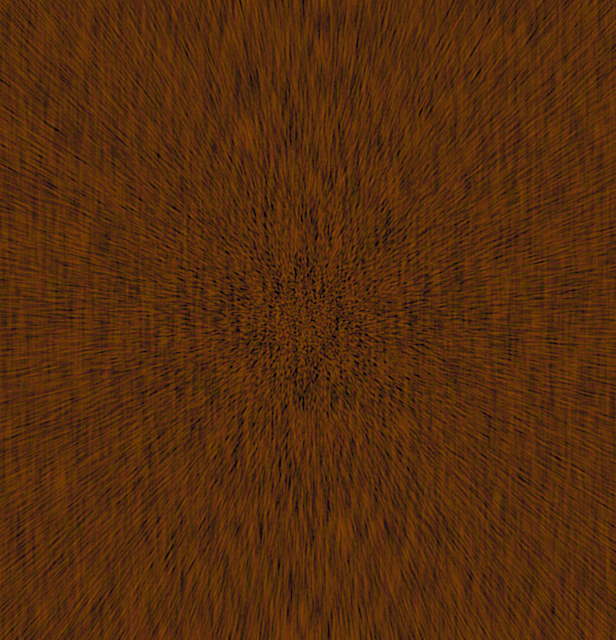
Write a WebGL 1 fragment shader that draws this texture.

```glsl
precision highp float;
// Dark rust-brown fibre texture: fine grain fanning out from the centre, with vertical streaks.

uniform vec2 u_resolution;

const int TAPS = 9;
const float GRAIN_FREQUENCY = 245.0;
const float GRAIN_SPREAD = 0.05;   // streak length as a share of the radius
const float NOISE_GAIN = 4.0;      // brings gradient noise to about unit deviation

const vec3 BASE_BROWN = vec3(0.335, 0.172, 0.048);
const vec3 LIGHT_SHIFT = vec3(0.086, 0.040, -0.017);
const vec3 OLIVE_SHIFT = vec3(-0.008, 0.018, -0.023);

// Random unit vector for a lattice cell
vec2 cellGradient(vec2 cell) {
  vec3 h = fract(cell.xyx * vec3(0.1031, 0.1030, 0.0973));
  h += dot(h, h.yzx + 33.33);
  float angle = 6.28319 * fract((h.x + h.y) * h.z);
  return vec2(cos(angle), sin(angle));
}

float gradientNoise(vec2 p) {
  vec2 cell = floor(p);
  vec2 f = p - cell;
  vec2 blend = f * f * f * (f * (f * 6.0 - 15.0) + 10.0);
  vec2 right = vec2(1.0, 0.0);
  vec2 up = vec2(0.0, 1.0);
  float a = dot(cellGradient(cell), f);
  float b = dot(cellGradient(cell + right), f - right);
  float c = dot(cellGradient(cell + up), f - up);
  float d = dot(cellGradient(cell + 1.0), f - 1.0);
  return mix(mix(a, b, blend.x), mix(c, d, blend.x), blend.y);
}

vec2 rotate(vec2 p, float angle) {
  float c = cos(angle);
  float s = sin(angle);
  return vec2(c * p.x - s * p.y, s * p.x + c * p.y);
}

// Noise smeared along the radius, rescaled to keep its contrast
float radialGrain(vec2 p, float frequency, float spread, vec2 seed) {
  vec2 q = rotate(p, 0.55) * frequency;
  float sum = 0.0;
  for (int i = 0; i < TAPS; i++) {
    float t = float(i) / float(TAPS - 1) - 0.5;
    sum += gradientNoise(q * (1.0 + spread * t) + seed);
  }
  float cellsCrossed = length(q) * spread;
  return NOISE_GAIN * sum / float(TAPS) * sqrt(1.0 + cellsCrossed);
}

// Tall narrow noise, coarse plus fine
float verticalStreaks(vec2 p, vec2 seed) {
  float coarse = gradientNoise(p * vec2(105.0, 13.0) + seed);
  float fine = gradientNoise(p * vec2(215.0, 24.0) + seed.yx);
  return NOISE_GAIN * (0.65 * coarse + 0.75 * fine);
}

vec3 fibreColor(float light, float olive) {
  float skewed = light - 0.10 * (light * light - 1.0);
  vec3 color = BASE_BROWN + LIGHT_SHIFT * skewed + OLIVE_SHIFT * olive;
  float pit = 1.0 - smoothstep(-3.0, -1.4, light);
  return clamp(color * (1.0 - 0.75 * pit), 0.0, 1.0);
}

void main() {
  vec2 p = (gl_FragCoord.xy - 0.5 * u_resolution) / u_resolution.y;

  // Contrast rises toward the centre; streaks rise toward the middle column
  float centre = exp(-14.0 * dot(p, p));
  float column = exp(-40.0 * p.x * p.x);

  float grain = radialGrain(p, GRAIN_FREQUENCY, GRAIN_SPREAD, vec2(317.3, 451.7));
  float streaks = verticalStreaks(p, vec2(211.4, 173.8));
  float patches = NOISE_GAIN * gradientNoise(p * vec2(34.0, 11.0) + vec2(83.6, 59.2));
  float light = grain * (0.78 + 0.25 * centre)
              + streaks * (0.38 + 0.17 * column)
              + patches * 0.16 - 0.12 * centre;

  float tintGrain = radialGrain(p, GRAIN_FREQUENCY * 0.85, GRAIN_SPREAD, vec2(643.1, 529.5));
  float olive = 0.85 * tintGrain + 0.35 * verticalStreaks(p, vec2(397.2, 281.9));

  gl_FragColor = vec4(fibreColor(light, olive), 1.0);
}
```
